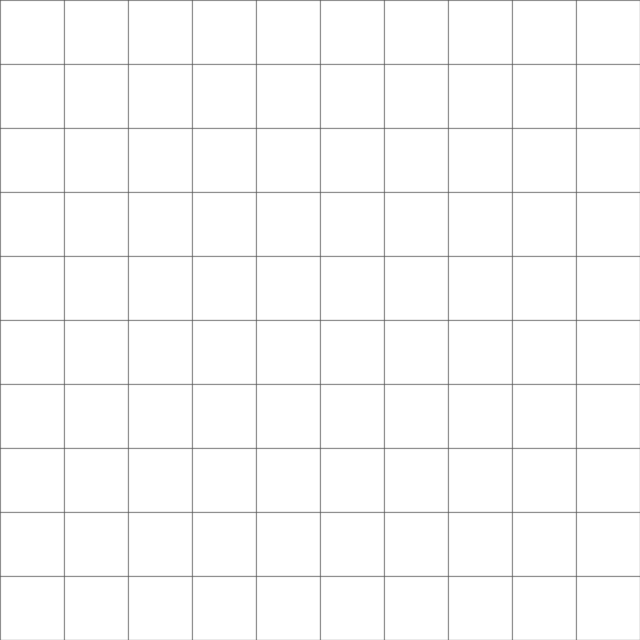
Reproduce this pattern procedurally as a WebGL 2 fragment shader.

```glsl
#version 300 es
precision highp float;
// Draws a plain square grid of thin dark grey lines on white paper.

uniform vec2 u_resolution;
out vec4 fragColor;

const float CELLS = 10.0;               // repeats across and down
const float LINE_WIDTH = 0.0013;        // in canvas widths
const vec3 PAPER = vec3(1.0);
const vec3 INK = vec3(0.33);

// Integral of a tent filter of radius one, rising from 0 to 1.
float tentStep(float x) {
    x = clamp(x, -1.0, 1.0);
    return 0.5 + x - 0.5 * x * abs(x);
}

// Signed distance to the nearest of the evenly spaced, wrapping lines.
float lineDistance(float position, float offset, float cells) {
    return (fract((position - offset) * cells + 0.5) - 0.5) / cells;
}

// Filtered coverage of a line of the given width.
float lineCoverage(float dist, float width, float pixel) {
    float halfWidth = 0.5 * width;
    return tentStep((dist + halfWidth) / pixel) - tentStep((dist - halfWidth) / pixel);
}

void main() {
    vec2 uv = gl_FragCoord.xy / u_resolution;
    vec2 pixel = 1.0 / u_resolution;

    // The first lines lie just inside the left and top edges.
    vec2 offset = vec2(0.5, -0.5) * LINE_WIDTH;
    float vertical = lineCoverage(lineDistance(uv.x, offset.x, CELLS), LINE_WIDTH, pixel.x);
    float horizontal = lineCoverage(lineDistance(uv.y, offset.y, CELLS), LINE_WIDTH, pixel.y);

    // Union of both line sets.
    float ink = 1.0 - (1.0 - vertical) * (1.0 - horizontal);
    fragColor = vec4(mix(PAPER, INK, ink), 1.0);
}
```
